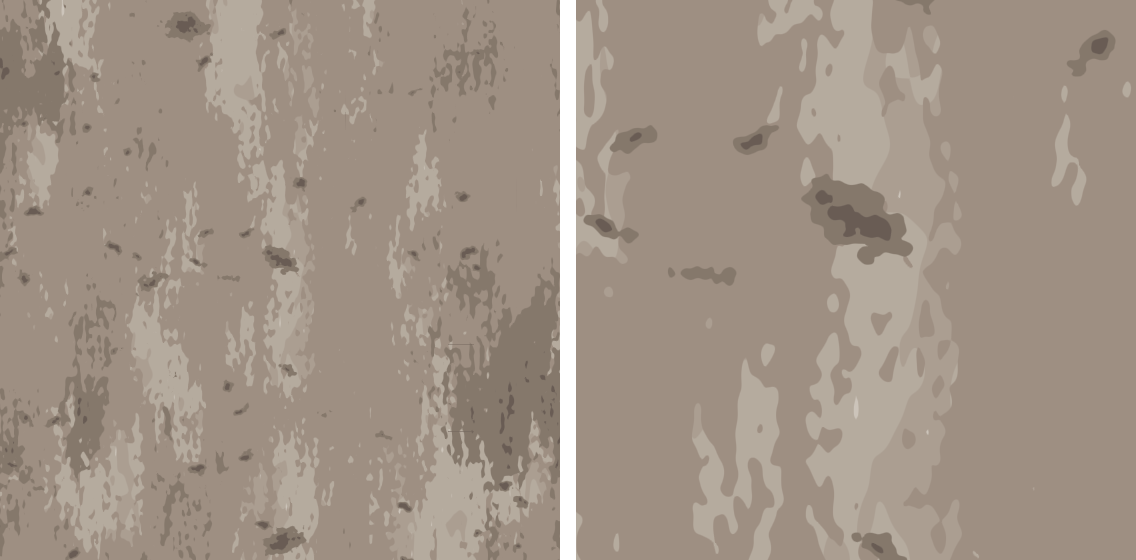
Left, the full canvas; right, a detail of the centre.
Reproduce this texture procedurally as a Shadertoy shader.

```glsl
// Weathered wood in a few flat tones: ragged pale and dark patches drawn out
// along a vertical grain, with small knots. Stretched gradient noise is cut at
// fixed levels, and knots are scattered over a jittered grid.

const float TAU = 6.2831853;

const vec3 WOOD      = vec3(0.62, 0.56, 0.51);
const vec3 PALE      = vec3(0.71, 0.67, 0.62);
const vec3 HALF_PALE = vec3(0.67, 0.62, 0.57);
const vec3 DARK      = vec3(0.52, 0.47, 0.42);
const vec3 DEEP      = vec3(0.41, 0.36, 0.33);
const vec3 FLECK     = vec3(0.80, 0.77, 0.73);

float hash(vec2 p, float seed) {
    vec3 q = fract(vec3(p.xyx + seed * 17.13) * 0.1031);
    q += dot(q, q.yzx + 33.33);
    return fract((q.x + q.y) * q.z);
}

float cornerSlope(vec2 cell, vec2 offset, float seed) {
    float angle = TAU * hash(cell, seed);
    return dot(vec2(cos(angle), sin(angle)), offset);
}

// Gradient noise, about -0.7 to 0.7
float noise(vec2 p, float seed) {
    vec2 i = floor(p), f = fract(p);
    vec2 u = f * f * f * (f * (f * 6.0 - 15.0) + 10.0);
    vec2 e = vec2(1.0, 0.0);
    float low  = mix(cornerSlope(i, f, seed), cornerSlope(i + e.xy, f - e.xy, seed), u.x);
    float high = mix(cornerSlope(i + e.yx, f - e.yx, seed), cornerSlope(i + e.xx, f - e.xx, seed), u.x);
    return mix(low, high, u.y);
}

// Broad patches, narrower bands, thin streaks and a crumbly edge
float grain(vec2 p, vec2 patchScale, float roughness, float seed) {
    float broad = noise(p * patchScale, seed) + 0.5 * noise(p * vec2(13.0, 5.0), seed + 1.0);
    float fine = 0.36 * noise(p * vec2(55.0, 13.0), seed + 2.0)
               + 0.32 * noise(p * vec2(105.0, 58.0), seed + 3.0);
    return broad + roughness * fine;
}

// Positive inside the nearest knot, in canvas units
float knots(vec2 p, float cells, float chance, float radius, float seed) {
    vec2 home = floor(p * cells);
    float depth = -1.0;
    for (int y = -1; y <= 1; y++)
    for (int x = -1; x <= 1; x++) {
        vec2 cell = home + vec2(x, y);
        if (hash(cell, seed) > chance) continue;
        vec2 jitter = vec2(hash(cell, seed + 1.0), hash(cell, seed + 2.0));
        vec2 d = p - (cell + jitter) / cells;
        d.y += d.x * (hash(cell, seed + 3.0) - 0.5);
        float size = radius * mix(0.5, 1.2, hash(cell, seed + 4.0));
        depth = max(depth, size - length(d * vec2(0.8, 1.25)));
    }
    return depth;
}

// Coverage of the region where the field is positive
float cover(float field) {
    float w = max(0.7 * fwidth(field), 0.0001);
    return smoothstep(-w, w, field);
}

void mainImage(out vec4 fragColor, in vec2 fragCoord) {
    vec2 p = fragCoord / iResolution.xy;

    // Boards are darker toward the left and right borders
    float border = cos(TAU * p.x);
    float roughness = 1.0 + 1.2 * noise(p * vec2(6.0, 3.0), 5.0);

    float pale = grain(p, vec2(4.3, 1.9), roughness, 11.0) - 0.14 * border;
    float dark = grain(p, vec2(7.0, 2.1), roughness, 31.0) + 0.20 * border - 0.4 * pale;

    // Pale wear, partly thinned, with a few bright flecks
    float thin = noise(p * vec2(12.0, 5.0), 51.0) + 0.6 * noise(p * vec2(48.0, 22.0), 52.0);
    float paleMask = cover(pale - 0.20);
    float fleck = noise(p * vec2(85.0, 28.0), 53.0) + 0.3 * pale;
    vec3 color = mix(WOOD, mix(PALE, HALF_PALE, cover(thin - 0.20)), paleMask);
    color = mix(color, FLECK, cover(fleck - 0.63) * cover(pale - 0.32));

    // Dark stains and their deepest streaks
    color = mix(color, DARK, cover(dark - 0.35));
    color = mix(color, DEEP, cover(dark - 0.72));

    // Knots with crumbled outlines
    float crumble = 0.012 * noise(p * vec2(55.0, 70.0), 61.0)
                  + 0.006 * noise(p * 130.0, 62.0);
    float small = knots(p, 13.0, 0.32, 0.010, 71.0) + crumble;
    float large = knots(p, 5.0, 0.34, 0.026, 81.0) + 1.6 * crumble;
    color = mix(color, DARK, cover(max(small, large)));
    color = mix(color, DEEP, cover(max(small - 0.006, large - 0.014)));

    fragColor = vec4(color, 1.0);
}
```
